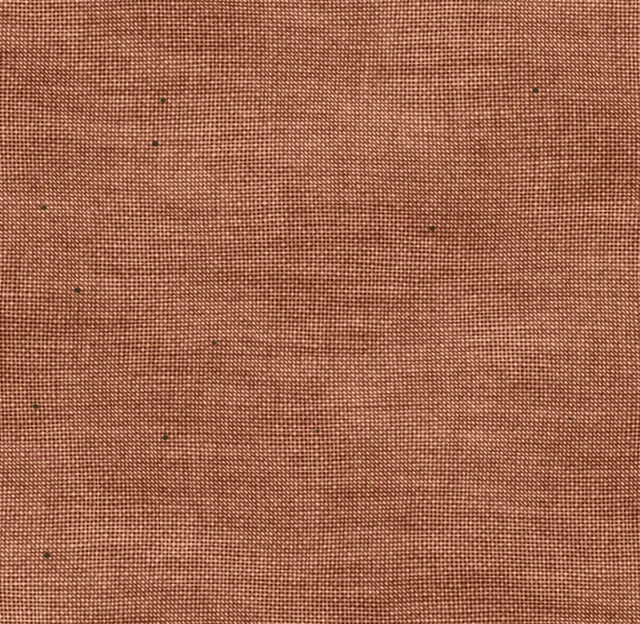
Reproduce this texture procedurally as a Shadertoy shader.

```glsl
const vec3 GAP_BROWN = vec3(0.39, 0.15, 0.07);
const vec3 CLOTH_COPPER = vec3(0.635, 0.405, 0.30);
const vec3 THREAD_PEACH = vec3(0.93, 0.71, 0.60);
const vec3 SPECK_OLIVE = vec3(0.17, 0.14, 0.06);
const vec3 FRINGE_TINT = vec3(0.02, -0.02, 0.025);
const vec2 THREADS = vec2(148.0, 150.0);  // per canvas height
const float WARP_RELIEF = 0.74;
const float WEFT_RELIEF = 0.92;
const float HOLE_RELIEF = 0.35;
const float CHECKER_RELIEF = 0.40;
const float TWILL_RELIEF = 0.85;
const float SLUB_RELIEF = 0.55;
const float GRAIN_RELIEF = 1.10;
const float DRIFT_RELIEF = 0.16;
const float SPECK_GRID = 5.0;
const float SPECK_SHARE = 0.28;
const float PI = 3.14159;

float hash(vec2 p) {
    vec3 q = fract(p.xyx * vec3(0.1031, 0.1030, 0.0973));
    q += dot(q, q.yzx + 33.33);
    return fract((q.x + q.y) * q.z);
}

float valueNoise(vec2 p) {
    vec2 cell = floor(p), f = fract(p);
    f = f * f * (3.0 - 2.0 * f);
    float low = mix(hash(cell), hash(cell + vec2(1, 0)), f.x);
    float high = mix(hash(cell + vec2(0, 1)), hash(cell + vec2(1, 1)), f.x);
    return mix(low, high, f.y) - 0.5;
}

// Broad uneven dyeing, wider than tall
float layeredSines(vec2 p) {
    float sum = 0.0, gain = 1.0;
    for (int i = 0; i < 5; i++) {
        sum += gain * sin(p.x + 1.3 * sin(p.y * 0.7 + float(i))) * sin(p.y + 0.8 * sin(p.x));
        p = mat2(1.5, 0.5, -0.4, 1.9) * p + 2.1;
        gain *= 0.75;
    }
    return sum;
}

// Plain weave: light lattice around dark holes, with patches of diagonal sheen
float weave(vec2 p, float sheen) {
    vec2 ridge = cos(2.0 * PI * p);
    float lattice = WARP_RELIEF * ridge.x + WEFT_RELIEF * ridge.y - HOLE_RELIEF * ridge.x * ridge.y;
    float checker = CHECKER_RELIEF * cos(PI * p.x) * cos(PI * p.y);
    float twill = TWILL_RELIEF * cos(2.0 * PI * (p.x + p.y));
    return lattice * mix(1.05, 0.75, sheen) + checker + twill * sheen;
}

// Sparse cellular flecks
float specks(vec2 uv, float pixel) {
    vec2 p = uv * SPECK_GRID, cell = floor(p);
    float chosen = step(hash(cell + 7.0), SPECK_SHARE);
    vec2 center = 0.15 + 0.7 * vec2(hash(cell + 19.0), hash(cell + 43.0));
    float radius = mix(0.002, 0.0045, hash(cell + 61.0));
    float dist = length((fract(p) - center) * vec2(0.8, 1.0)) / SPECK_GRID;
    return chosen * (1.0 - smoothstep(radius - pixel, radius + pixel, dist));
}

void mainImage(out vec4 fragColor, in vec2 fragCoord) {
    vec2 uv = fragCoord / iResolution.y;

    // Threads wander slightly
    vec2 p = uv * THREADS;
    p += 0.35 * vec2(sin(uv.y * 17.0 + 2.0 * sin(uv.x * 5.0)),
                     sin(uv.x * 13.0 + 2.0 * sin(uv.y * 7.0)));
    p += 0.3 * vec2(valueNoise(p * vec2(0.5, 0.12)), valueNoise(p.yx * vec2(0.5, 0.12) + 90.0));

    // Relief, yarn thickness, grain and dye
    vec2 slant = vec2(p.x + p.y, p.x - p.y);
    float sheen = smoothstep(-0.25, 0.25, valueNoise(slant * vec2(0.07, 0.035) + 31.0));
    float slub = valueNoise(p * vec2(0.07, 0.9)) + 0.4 * valueNoise(p * vec2(0.8, 0.09) + 57.0);
    float grain = valueNoise(p * 2.1 + 13.0);
    float drift = layeredSines(uv * vec2(3.2, 5.5) + vec2(0.6, 1.7));
    float tone = weave(p, sheen) + SLUB_RELIEF * slub + GRAIN_RELIEF * grain + DRIFT_RELIEF * drift;

    // Three-stop colour ramp with faint colour fringes
    vec3 color = tone < 0.0
        ? mix(CLOTH_COPPER, GAP_BROWN, min(-tone / 1.55, 1.2))
        : mix(CLOTH_COPPER, THREAD_PEACH, min(tone / 1.65, 1.15));
    color += FRINGE_TINT * valueNoise(p * vec2(0.7, 0.9) + 77.0);

    color = mix(color, SPECK_OLIVE, 0.8 * specks(uv, 1.0 / iResolution.y));
    fragColor = vec4(clamp(color, 0.0, 1.0), 1.0);
}
```
